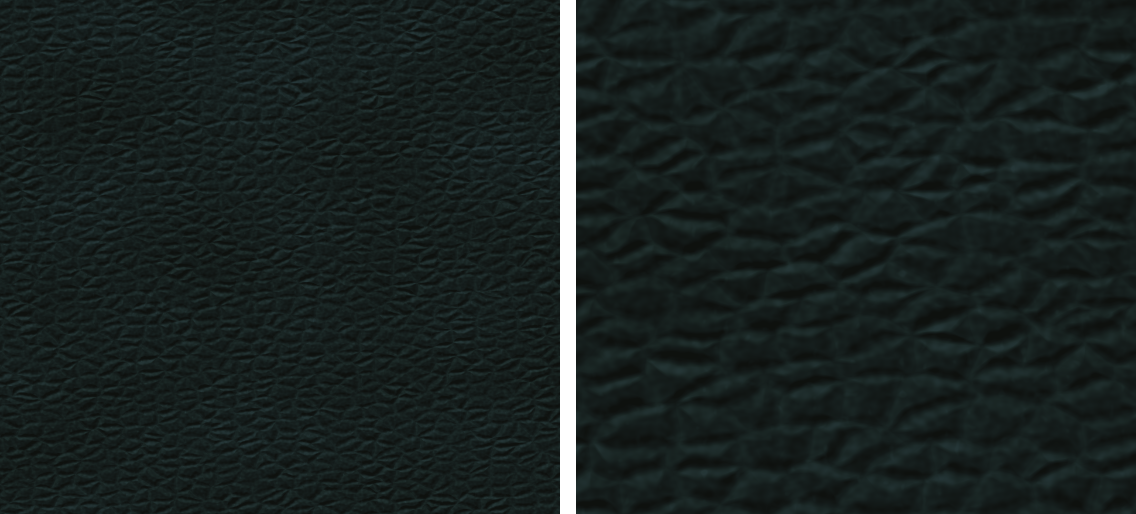
Left, the full canvas; right, a detail of the centre.
Write a WebGL 2 fragment shader that draws this texture.

```glsl
#version 300 es
precision highp float;
// Dark green leather: flattened, irregular cells from a Voronoi pattern that is
// bent by gradient noise. The cells are domed, lit from above, split by pale
// creases and covered in fine grain.
uniform vec2 u_resolution;
out vec4 fragColor;

const vec2 CELL_COUNT = vec2(26.0, 47.0);  // cells per canvas height
const vec3 SHADOW = vec3(0.066, 0.086, 0.079);
const vec3 BASE   = vec3(0.080, 0.112, 0.108);
const vec3 LIT    = vec3(0.101, 0.149, 0.142);
const vec3 GLOSS  = vec3(0.130, 0.190, 0.190);

vec2 hash2(vec2 cell) {
  uvec2 v = uvec2(ivec2(cell) + 4096) * 1664525u + 1013904223u;
  v.x += v.y * 1664525u;
  v.y += v.x * 1664525u;
  v ^= v >> 16u;
  v.x += v.y * 1664525u;
  v.y += v.x * 1664525u;
  v ^= v >> 16u;
  return vec2(v & 65535u) / 65535.0;
}

float cornerSlope(vec2 corner, vec2 offset) {
  float angle = 6.28318 * hash2(corner).x;
  return dot(vec2(cos(angle), sin(angle)), offset);
}

// Gradient noise, roughly -0.7 to 0.7
float gradientNoise(vec2 p) {
  vec2 i = floor(p), f = p - i;
  vec2 w = f * f * f * (f * (f * 6.0 - 15.0) + 10.0);
  vec2 e = vec2(1.0, 0.0);
  float low  = mix(cornerSlope(i, f), cornerSlope(i + e, f - e), w.x);
  float high = mix(cornerSlope(i + e.yx, f - e.yx), cornerSlope(i + 1.0, f - 1.0), w.x);
  return mix(low, high, w.y);
}

vec2 noisePair(vec2 p) {
  return vec2(gradientNoise(p), gradientNoise(p + 71.3));
}

vec2 cellPoint(vec2 cell) {
  return 0.5 + 0.88 * (hash2(cell) - 0.5);
}

// Distance to the nearest Voronoi border
float borderDistance(vec2 p) {
  vec2 home = floor(p), f = p - home;
  vec2 nearestCell = vec2(0.0), nearest = vec2(8.0);
  for (int y = -1; y <= 1; y++)
    for (int x = -1; x <= 1; x++) {
      vec2 cell = vec2(x, y);
      vec2 r = cell + cellPoint(home + cell) - f;
      if (dot(r, r) < dot(nearest, nearest)) {
        nearest = r;
        nearestCell = cell;
      }
    }
  float border = 8.0;
  for (int y = -2; y <= 2; y++)
    for (int x = -2; x <= 2; x++) {
      vec2 cell = nearestCell + vec2(x, y);
      vec2 r = cell + cellPoint(home + cell) - f;
      vec2 gap = r - nearest;
      if (dot(gap, gap) > 1e-5)
        border = min(border, dot(0.5 * (r + nearest), normalize(gap)));
    }
  return border;
}

float dome(float border) {
  return smoothstep(-0.04, 0.36, border);
}

// Slanted, wavy coordinates in which one cell is one unit
vec2 hideCoords(vec2 p) {
  vec2 bent = p + 0.016 * noisePair(p * vec2(4.0, 5.0)) + 0.006 * noisePair(p * vec2(32.0, 46.0));
  bent.y -= 0.09 * p.x;
  return bent * CELL_COUNT;
}

vec3 leatherColor(float tone) {
  float t = 3.0 * tone;
  vec3 color = mix(SHADOW, BASE, clamp(t, -0.8, 1.0));
  color = mix(color, LIT, clamp(t - 1.0, 0.0, 1.0));
  return mix(color, GLOSS, clamp(t - 2.0, 0.0, 1.5));
}

void main() {
  vec2 p = gl_FragCoord.xy / u_resolution.y;
  vec2 q = hideCoords(p);

  // Relief: upper slopes catch the light, lower slopes fall into shade
  float border = borderDistance(q);
  float relief = dome(border) - dome(borderDistance(q + vec2(-0.03, 0.14)));
  float depth = 1.0 + 0.9 * gradientNoise(p * vec2(13.0, 19.0));

  // Pale creases and a finer net of wrinkles
  float crease = 1.0 - smoothstep(0.02, 0.15, border);
  float wrinkle = 1.0 - smoothstep(0.0, 0.16, borderDistance(q * vec2(1.5, 1.2) + 19.7));

  // Fine grain, small glints and broad uneven sheen
  float grain = gradientNoise(p * vec2(150.0, 190.0));
  float glint = smoothstep(0.32, 0.6, gradientNoise(p * 140.0 + 33.0));
  float sheen = gradientNoise(p * vec2(3.0, 5.0) + 5.0);

  float tone = 0.27 + 1.15 * depth * relief + 0.2 * crease + 0.1 * wrinkle;
  tone += 0.34 * grain + 0.22 * glint + 0.22 * sheen;

  vec3 color = leatherColor(tone);
  color.b += 0.012 * sheen * clamp(tone, 0.0, 1.0);
  fragColor = vec4(color, 1.0);
}
```
